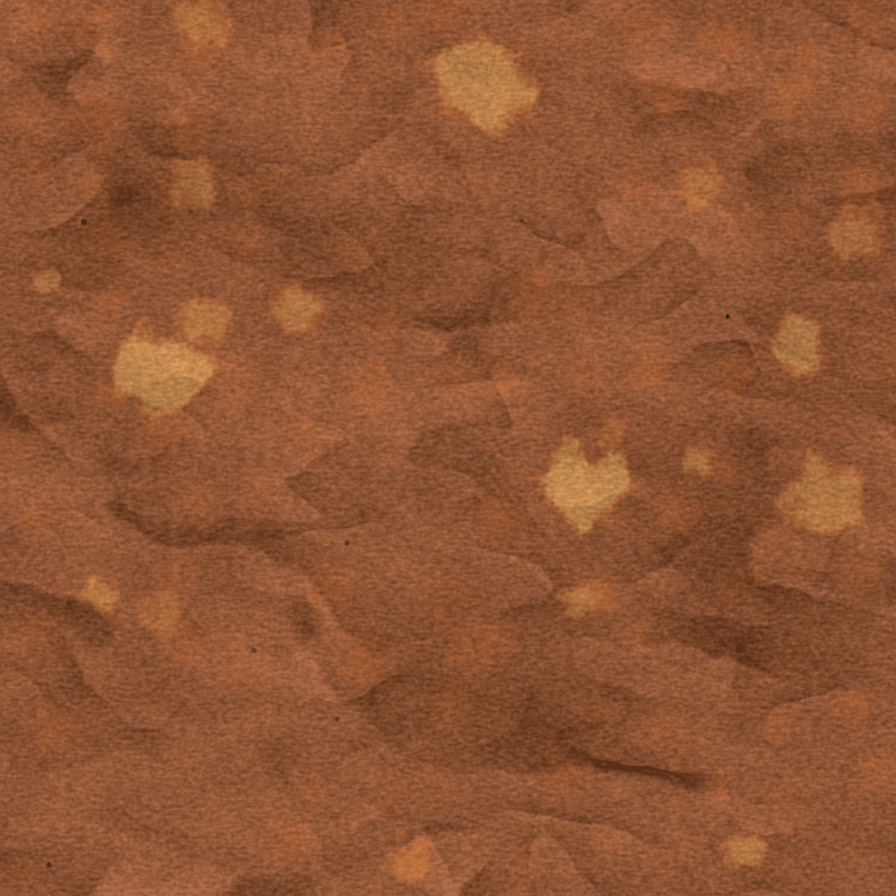
Write a Shadertoy shader that draws this texture.

```glsl
// Crumpled brown paper with bleached, ragged tan stains and orange blotches.
// Creases are zero lines of stretched, warped noise, shaded differently on
// each side; stains are jittered grid cells with noisy outlines.

const vec3 SHADOW_BROWN = vec3(0.455, 0.260, 0.153);
const vec3 LIGHT_BROWN  = vec3(0.632, 0.383, 0.249);
const vec3 RUST_ORANGE  = vec3(0.660, 0.370, 0.200);
const vec3 PALE_TAN     = vec3(0.765, 0.550, 0.320);
const vec3 SPECK_COLOR  = vec3(0.190, 0.130, 0.080);

const float FOLD_ANGLE    = -0.42;
const float FOLD_STRENGTH = 0.88;
const float CREASE_WIDTH  = 0.028;
const float MOTTLE        = 0.42;
const float CLOUDING      = 0.26;
const float GRAIN         = 0.58;

float hash(vec2 p) {
    vec3 q = fract(p.xyx * 0.1031);
    q += dot(q, q.yzx + 33.33);
    return fract((q.x + q.y) * q.z);
}

vec2 hash2(vec2 p) {
    return vec2(hash(p), hash(p + 47.7));
}

vec2 gradient(vec2 cell) {
    float a = 6.2832 * hash(cell);
    return vec2(cos(a), sin(a));
}

float noise(vec2 p) {
    vec2 i = floor(p), f = fract(p);
    vec2 u = f * f * f * (f * (f * 6.0 - 15.0) + 10.0);
    vec2 e = vec2(0.0, 1.0);
    float low  = mix(dot(gradient(i), f), dot(gradient(i + e.yx), f - e.yx), u.x);
    float high = mix(dot(gradient(i + e.xy), f - e.xy), dot(gradient(i + e.yy), f - e.yy), u.x);
    return mix(low, high, u.y);
}

float fbm(vec2 p) {
    float sum = 0.0, amp = 1.0;
    for (int i = 0; i < 4; i++) {
        sum += amp * noise(p);
        p = mat2(0.8, 0.6, -0.6, 0.8) * p * 2.03 + 17.3;
        amp *= 0.5;
    }
    return sum;
}

vec2 rotate(vec2 p, float a) {
    return vec2(cos(a) * p.x + sin(a) * p.y, cos(a) * p.y - sin(a) * p.x);
}

// Light and dark flanks of creases, at four scales and varied directions
float folds(vec2 p) {
    vec2 warped = p + 0.05 * vec2(fbm(p * 4.0 + 3.0), fbm(p * 4.0 + 41.0));
    float shade = 0.0, amp = FOLD_STRENGTH, scale = 1.0;
    for (int i = 0; i < 4; i++) {
        float k = float(i);
        float angle = FOLD_ANGLE + 0.36 * mod(k, 3.0);
        vec2 q = rotate(warped, angle) * vec2(1.9, 5.2) * scale + 23.7 * k;
        float n = noise(q);
        float side = smoothstep(-CREASE_WIDTH, CREASE_WIDTH, n);
        float flank = mix(-exp(4.5 * n), 0.5 * exp(-4.5 * n), side);
        shade += amp * flank * smoothstep(-0.1, 0.45, noise(p * 3.0 * scale + 71.0 + 9.0 * k));
        amp *= 0.8;
        scale *= 1.5;
    }
    return shade;
}

// Coverage of scattered ragged spots; softness widens the rim
float spots(vec2 p, float cells, float chance, float radius, float softness, float ragged) {
    vec2 home = floor(p * cells);
    float fray = ragged * (0.24 * fbm(p * 38.0) + 0.16 * noise(p * 150.0));
    float cover = 0.0;
    for (int j = -1; j <= 1; j++)
    for (int i = -1; i <= 1; i++) {
        vec2 cell = home + vec2(i, j);
        vec2 seed = cell + cells * 13.0;
        if (hash(seed + 7.1) > chance) continue;
        vec2 jitter = hash2(seed);
        vec2 traits = hash2(seed + 91.3);
        vec2 offset = (p - (cell + 0.15 + 0.7 * jitter) / cells) / (radius * mix(0.5, 1.0, traits.x));
        float d = length(offset) + fray + 0.7 * ragged * noise(offset * 1.1 + jitter * 60.0);
        float spot = 1.0 - smoothstep(1.0 - softness, 1.0 + softness, d);
        cover = max(cover, spot * mix(0.45, 1.0, traits.y));
    }
    return cover;
}

void mainImage(out vec4 fragColor, in vec2 fragCoord) {
    vec2 p = fragCoord / iResolution.y;

    // Paper tone: broad mottling, creases, clouding and fine horizontal fibres
    float mottle = fbm(rotate(p, FOLD_ANGLE * 0.6) * vec2(3.5, 7.0) + 5.0);
    float clouding = fbm(rotate(p, -0.2) * vec2(20.0, 38.0) + 13.0);
    float fibre = noise(p * vec2(95.0, 235.0)) + 0.8 * noise(rotate(p, 0.6) * 215.0)
                + 0.6 * noise(p * vec2(190.0, 345.0) + 31.0);
    float tone = 0.57 + MOTTLE * mottle + folds(p) + CLOUDING * clouding + GRAIN * fibre;
    tone = clamp(tone, -0.6, 1.35);
    vec3 color = mix(SHADOW_BROWN, LIGHT_BROWN, tone);

    // Soft orange blotches, then bleached stains with an orange rim
    float light = 0.84 + 0.25 * tone;
    float blotch = spots(p, 13.0, 0.50, 0.027, 0.60, 1.3);
    color = mix(color, RUST_ORANGE * light, 0.65 * blotch);
    float stain = max(spots(p, 4.0, 0.18, 0.060, 0.28, 1.0),
                      0.62 * spots(p, 7.0, 0.34, 0.029, 0.50, 1.1));
    color = mix(color, RUST_ORANGE * light, 0.8 * smoothstep(0.0, 0.35, stain));
    color = mix(color, PALE_TAN * light, 0.88 * smoothstep(0.12, 0.95, stain));

    // A few tiny dark specks
    float speck = spots(p, 9.0, 0.07, 0.0032, 0.40, 0.8);
    color = mix(color, SPECK_COLOR, speck);

    fragColor = vec4(color, 1.0);
}
```
